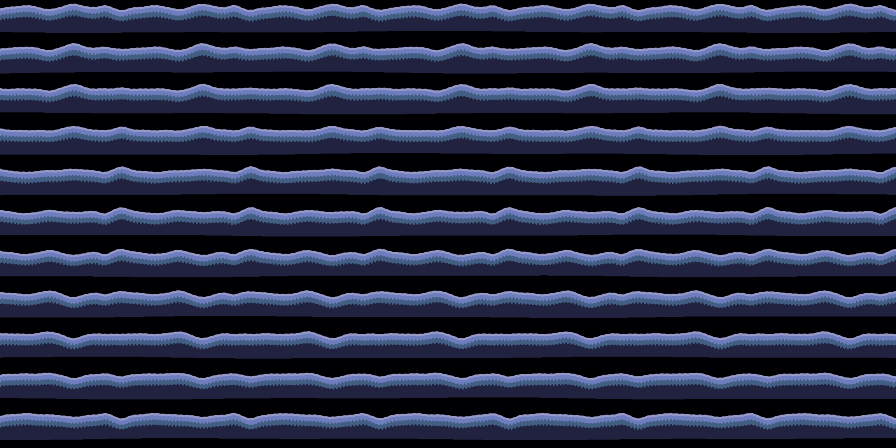
Give the GLSL for this pattern, as a Shadertoy shader.

```glsl
const float ROWS = 11.0;

// Height of the water line: fixed swells that rise and sink from row to row
float swell(float u, float row) {
    // centre, width, height, row of greatest height
    vec4 bumps[5] = vec4[5](
        vec4(0.57, 0.090, 0.120, 1.5),
        vec4(0.94, 0.065, 0.095, 4.5),
        vec4(0.81, 0.050, -0.060, 5.5),
        vec4(0.20, 0.100, -0.055, 5.5),
        vec4(0.38, 0.070, 0.050, 7.0));
    float height = 0.0;
    for (int i = 0; i < 5; i++) {
        vec4 b = bumps[i];
        float d = (fract(u - b.x + 0.5) - 0.5) / b.y;
        height += b.z * cos(6.2832 * (row - b.w) / 12.5) * exp(-d * d);
    }
    return height;
}

// Coverage below an edge, with depth growing downwards
float below(float depth, float edge, float blur) {
    return smoothstep(edge - blur, edge + blur, depth);
}

void mainImage(out vec4 fragColor, in vec2 fragCoord) {
    vec2 p = fragCoord / iResolution.y;
    float stack = (1.0 - p.y) * ROWS;
    float row = floor(stack);
    float depth = fract(stack);
    float blur = 0.5 * ROWS / iResolution.y;

    float height = swell(p.x * 3.465, row);
    float crest = 0.18 - height;

    // Fine teeth between the bands, uneven along the row
    float teeth = sin(p.x * 804.25) * (0.018 + 0.008 * sin(p.x * 91.0 + row * 2.3));
    float grain = 0.008 * sin(p.x * 310.0 + row * 4.1) * sin(p.x * 173.0 - row);

    // Nearly flat underside, drifting in small steps
    float drift = sin(p.x * 4.7 + row * 2.1) + 0.6 * sin(p.x * 11.3 - row * 3.7);
    float floorEdge = 0.783 + 0.012 * floor(drift * 1.5 + 0.5);

    // Bands from the crest down
    vec3 black = vec3(0.0, 0.0, 0.01);
    vec3 color = mix(black, vec3(0.59, 0.60, 0.78), below(depth, crest + grain, blur));
    color = mix(color, vec3(0.43, 0.49, 0.74), below(depth, crest + 0.055 + grain, blur));
    color = mix(color, vec3(0.26, 0.37, 0.51), below(depth, crest + 0.162 + teeth, blur));
    color = mix(color, vec3(0.13, 0.13, 0.25), below(depth, 0.462 - 0.85 * height + teeth, blur));
    color = mix(color, black, below(depth, floorEdge, blur));

    fragColor = vec4(color, 1.0);
}
```
